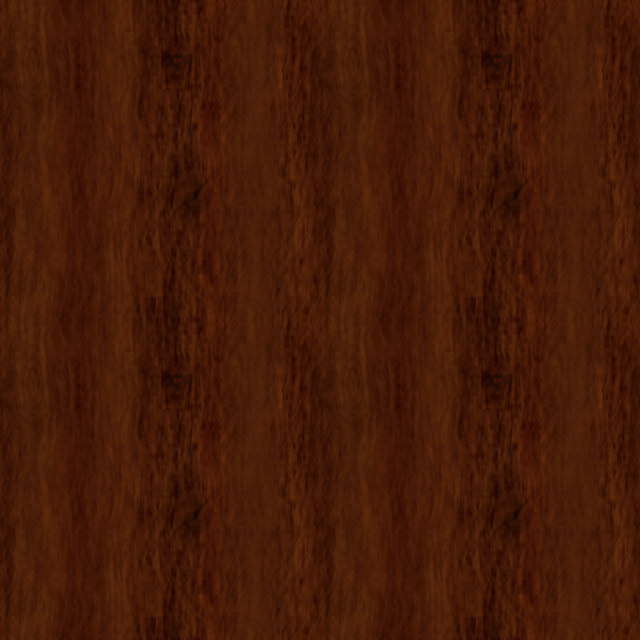
A Shadertoy shader for this texture:

```glsl
#define REPEATS 2.0
#define BASE_TONE 0.65
#define STREAKS 0.62
#define PORES 0.34
#define MOTTLE 0.34
#define KNOT_DEPTH 1.0
#define SLITS 48
#define DARK_WOOD vec3(0.180, 0.042, 0.005)
#define LIGHT_WOOD vec3(0.328, 0.139, 0.037)
#define RED_SHIFT vec3(0.010, -0.006, -0.003)

float hash(vec2 p) {
    vec3 q = fract(p.xyx * vec3(0.1031, 0.1030, 0.0973));
    q += dot(q, q.yzx + 33.33);
    return fract((q.x + q.y) * q.z);
}

// Value noise, centred on zero, wrapping over a unit tile
float noise(vec2 p, vec2 cells) {
    vec2 q = p * cells, i = floor(q), f = q - i;
    f = f * f * (3.0 - 2.0 * f);
    vec2 a = mod(i, cells), b = mod(i + 1.0, cells);
    vec2 seed = cells * 1.7;
    float low = mix(hash(a + seed), hash(vec2(b.x, a.y) + seed), f.x);
    float high = mix(hash(vec2(a.x, b.y) + seed), hash(b + seed), f.x);
    return mix(low, high, f.y) - 0.5;
}

vec2 wrapped(vec2 d) { return fract(d + 0.5) - 0.5; }

float bell(vec2 d, vec2 size) {
    d /= size;
    return exp(-dot(d, d));
}

// Soft vertical zone of the board
float zone(float x, float centre, float width) {
    return bell(vec2(wrapped(vec2(x - centre, 0.0)).x, 0.0), vec2(width, 1.0));
}

// Thin slanted split with tapered ends
float slit(vec2 d, float slant, float width, float reach) {
    d.x -= slant * d.y;
    float taper = 1.0 - smoothstep(0.2, 1.0, abs(d.y) / reach);
    return bell(vec2(d.x, 0.0), vec2(width, 1.0)) * taper;
}

void mainImage(out vec4 fragColor, in vec2 fragCoord) {
    vec2 p = fract(fragCoord / iResolution.xy * REPEATS);
    vec2 upperKnot = wrapped(p - vec2(0.55, 0.81));
    vec2 lowerKnot = wrapped(p - vec2(0.585, 0.35));
    vec2 heart = wrapped(p - vec2(0.105, 0.80));

    // Grain lines bend gently and part around the knots
    vec2 g = p;
    g.x += 0.016 * noise(p, vec2(5.0, 4.0)) + 0.010 * noise(p, vec2(14.0, 11.0));
    g.x -= 0.6 * upperKnot.x * bell(upperKnot, vec2(0.05, 0.07));
    g.x -= 0.6 * lowerKnot.x * bell(lowerKnot, vec2(0.06, 0.09));
    float rough = max(zone(g.x, 0.56, 0.13), 0.8 * zone(g.x, 0.93, 0.07));
    float smoothBand = zone(g.x, 0.79, 0.07);

    // Broad bands
    float tone = BASE_TONE;
    tone += 0.16 * smoothBand + 0.10 * zone(g.x, 0.36, 0.06);
    tone += 0.06 * zone(g.x, 0.11, 0.06) + 0.12 * zone(g.x, 0.66, 0.03);
    tone -= 0.17 * zone(g.x, 0.24, 0.06) + 0.24 * zone(g.x, 0.995, 0.03);
    tone -= 0.10 * zone(g.x, 0.47, 0.04);
    tone += 0.26 * noise(g, vec2(9.0, 3.0));

    // Long streaks, fine fibres and a fine mottle
    float streak = 0.42 * noise(g, vec2(28.0, 2.0)) + 0.55 * noise(g, vec2(59.0, 5.0))
                 + 0.65 * noise(g, vec2(97.0, 12.0)) + 0.55 * noise(g, vec2(128.0, 30.0));
    tone += STREAKS * streak * (0.85 + 0.55 * rough - 0.45 * smoothBand);
    tone += MOTTLE * noise(p, vec2(116.0, 74.0)) * (0.7 + 0.6 * rough - 0.3 * smoothBand);
    tone += 0.16 * noise(p, vec2(37.0, 21.0));

    // Short pores and slanted feathering
    float pore = smoothstep(0.12, 0.38, noise(g, vec2(101.0, 33.0)));
    tone -= PORES * pore * (0.25 + rough);
    float feather = noise(vec2(g.x, g.y - 2.0 * g.x), vec2(30.0, 76.0));
    tone += 0.34 * feather * (zone(g.x, 0.72, 0.035) + 0.7 * zone(g.x, 0.02, 0.05)
          + 0.8 * zone(g.x, 0.93, 0.06));

    // Nested oval figure in the left band
    float oval = length(heart * vec2(1.0, 0.36)) + 0.030 * noise(p, vec2(13.0, 9.0))
               + 0.010 * noise(p, vec2(31.0, 19.0));
    tone += 0.12 * sin(oval * 400.0) * bell(heart, vec2(0.055, 0.16));

    // Ragged knots with faint halos
    float crumble = smoothstep(-0.10, 0.18, noise(p, vec2(71.0, 63.0)));
    float knots = 1.2 * bell(upperKnot, vec2(0.038, 0.024)) * crumble;
    knots += bell(lowerKnot - 0.01, vec2(0.026, 0.036)) * (0.15 + 0.95 * crumble);
    knots += 0.7 * slit(lowerKnot - vec2(0.03, 0.045), 0.7, 0.008, 0.055);
    tone -= 0.14 * bell(upperKnot, vec2(0.06, 0.05));
    tone -= 0.16 * bell(lowerKnot, vec2(0.06, 0.10));

    // Long crack above the lower knot
    vec2 bent = vec2(g.x - p.x + 0.010 * noise(p, vec2(9.0, 37.0)), 0.0);
    vec2 crack = wrapped(p - vec2(0.603, 0.55)) + bent;
    float broken = 0.65 + 0.7 * noise(p, vec2(40.0, 50.0));
    knots += 0.9 * broken * slit(crack, -0.03, 0.0048, 0.23);

    // Scattered splits, with a few pale flecks among them
    for (int i = 0; i < SLITS; i++) {
        float n = float(i);
        vec4 r = vec4(hash(vec2(n, 3.1)), hash(vec2(n, 17.7)),
                      hash(vec2(n, 41.3)), hash(vec2(n, 73.9)));
        bool rightSide = i % 3 == 0;
        float x = rightSide ? mix(0.87, 1.0, r.x) : mix(0.41, 0.67, r.x);
        float slant = rightSide ? 0.30 * r.z : 0.10 - 0.32 * r.z;
        vec2 d = wrapped(p - vec2(x, r.y)) + bent;
        float mark = slit(d, slant, mix(0.0022, 0.0046, r.w), mix(0.02, 0.09, r.z));
        if (i % 4 == 3) tone += 0.45 * mark;
        else knots += mix(0.30, 0.65, r.w) * broken * mark;
    }

    // Colour, redder in some bands, then burnt marks
    vec3 color = mix(DARK_WOOD, LIGHT_WOOD, clamp(tone, -0.30, 1.30));
    float redness = zone(g.x, 0.66, 0.05) + 0.5 * zone(g.x, 0.25, 0.07)
                  + 0.5 * zone(g.x, 0.94, 0.05) - 0.4 * zone(g.x, 0.08, 0.07)
                  - 0.3 * smoothBand + 0.7 * noise(g, vec2(17.0, 5.0));
    color += RED_SHIFT * redness;
    color *= 1.0 - 0.72 * (1.0 - exp(-KNOT_DEPTH * knots));
    fragColor = vec4(max(color, 0.0), 1.0);
}
```
